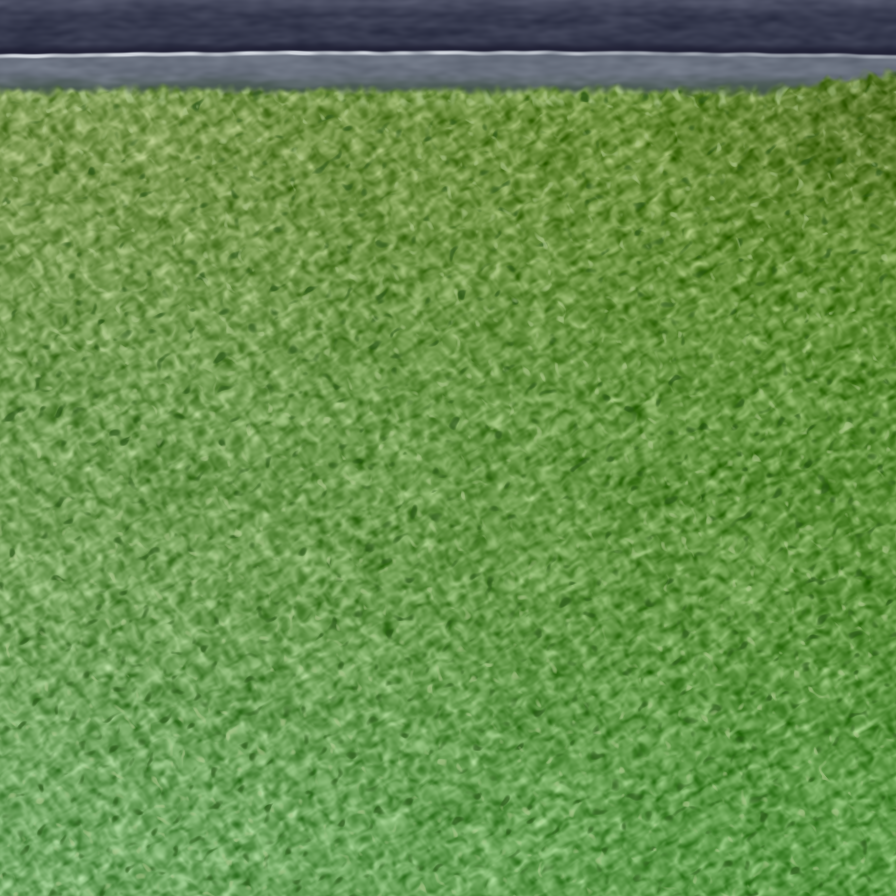
Reproduce this texture procedurally as a Shadertoy shader.

```glsl
// A lawn of short turf running up to a dark rail with a pale ledge.
// Turf is layered gradient noise in short leaning flecks, with scattered dark
// gaps and pale tips; the rail is a stack of soft horizontal bands.

const vec3 TURF_TOP     = vec3(0.445, 0.575, 0.260);
const vec3 TURF_MIDDLE  = vec3(0.415, 0.595, 0.285);
const vec3 TURF_BOTTOM  = vec3(0.405, 0.630, 0.335);
const vec3 TURF_CONTRAST = vec3(0.25, 0.21, 0.25);
const vec3 SHADE_COLOR  = vec3(0.16, 0.34, 0.09);
const vec3 TIP_COLOR    = vec3(0.68, 0.78, 0.55);
const vec3 RAIL_COLOR   = vec3(0.215, 0.230, 0.31);
const vec3 GROOVE_COLOR = vec3(0.10, 0.10, 0.18);
const vec3 LEDGE_COLOR  = vec3(0.415, 0.445, 0.500);
const vec3 BASE_COLOR   = vec3(0.27, 0.34, 0.30);
const vec3 GLINT_COLOR  = vec3(0.82, 0.84, 0.87);
const float TURF_EDGE  = 0.900;
const float RAIL_EDGE  = 0.9425;
const float RAIL_BOW   = 0.016;
const float BLADE_LEAN = 0.55;
const float BLADE_WARP = 0.0035;

// Integer hash giving a gradient in the square -1..1.
vec2 hashGradient(ivec2 cell) {
    uvec2 h = uvec2(cell + 4096) * uvec2(1597u, 3571u);
    uint n = (h.x ^ (h.y << 7)) * 40503u;
    n = (n ^ (n >> 15)) * 73244475u;
    n = (n ^ (n >> 16)) * 73244475u;
    n ^= n >> 16;
    return vec2(n & 65535u, n >> 16) / 32767.5 - 1.0;
}

float gradientNoise(vec2 p) {
    vec2 base = floor(p), f = p - base;
    ivec2 cell = ivec2(base);
    vec2 w = f * f * f * (f * (f * 6.0 - 15.0) + 10.0);
    float a = dot(hashGradient(cell), f);
    float b = dot(hashGradient(cell + ivec2(1, 0)), f - vec2(1, 0));
    float c = dot(hashGradient(cell + ivec2(0, 1)), f - vec2(0, 1));
    float d = dot(hashGradient(cell + ivec2(1, 1)), f - vec2(1, 1));
    return 1.4 * mix(mix(a, b, w.x), mix(c, d, w.x), w.y);
}

vec2 lean(vec2 p, float angle) {
    float c = cos(angle), s = sin(angle);
    return vec2(c * p.x + s * p.y, c * p.y - s * p.x);
}

vec3 turf(vec2 uv) {
    // Broad colour: yellower at the far end, cooler near, richer to the right
    vec3 color = mix(TURF_BOTTOM, TURF_MIDDLE, smoothstep(0.0, 0.5, uv.y));
    color = mix(color, TURF_TOP, smoothstep(0.45, 0.88, uv.y));
    color += mix(vec3(0.035, 0.025, 0.05), vec3(-0.04, -0.022, -0.055),
                 smoothstep(0.0, 1.0, uv.x));
    float farCorner = smoothstep(0.68, 1.0, uv.x) * smoothstep(0.68, 0.9, uv.y);
    color -= farCorner * vec3(0.055, 0.08, 0.04);

    // Blade spaces: one leaning up to the right, one crossing it
    vec2 curl = vec2(gradientNoise(uv * 60.0), gradientNoise(uv * 60.0 + 71.3));
    vec2 q = lean(uv + BLADE_WARP * curl, BLADE_LEAN);
    vec2 r = lean(uv + BLADE_WARP * curl, -0.9);

    // Tufts, blades and fibres; streaks take over toward the right
    float sweep   = smoothstep(0.1, 0.9, uv.x);
    float patches = gradientNoise(uv * vec2(9.0, 12.0) + 5.0);
    float tufts   = gradientNoise(q * vec2(30.0, 48.0) + 13.0);
    float clumps  = gradientNoise(r * vec2(66.0, 92.0) + 29.0);
    float streaks = gradientNoise(q * vec2(58.0, 112.0) + 41.0);
    float fibres  = gradientNoise(q * vec2(105.0, 180.0) + 57.0);
    float crossed = gradientNoise(r * vec2(110.0, 165.0) + 67.0);
    float tone = 0.2 * patches + 0.36 * tufts
               + mix(0.72, 0.4, sweep) * clumps + mix(0.5, 0.8, sweep) * streaks
               + 0.42 * fibres + 0.38 * crossed;
    color += tone * TURF_CONTRAST;

    // Dark gaps and pale tips
    float gaps = gradientNoise(q * vec2(64.0, 90.0) + 83.0);
    float tips = gradientNoise(r * vec2(82.0, 105.0) + 101.0);
    color = mix(color, SHADE_COLOR, 0.65 * smoothstep(0.32, 0.75, gaps - 0.2 * tone));
    color = mix(color, TIP_COLOR, 0.6 * smoothstep(0.34, 0.78, tips + 0.2 * tone));
    return color;
}

vec3 rail(vec2 uv, float soft) {
    float bow = uv.x - 0.5;
    float height = uv.y - RAIL_EDGE + RAIL_BOW * bow * bow
                 + 0.0012 * gradientNoise(vec2(uv.x * 30.0, 3.5));
    float scuff = gradientNoise(uv * vec2(14.0, 70.0))
                + 0.7 * gradientNoise(uv * vec2(55.0, 150.0));

    // Upright face, darkest in the groove above the ledge
    vec3 face = RAIL_COLOR + 0.055 * scuff;
    face += 0.08 * smoothstep(0.982, 1.0, uv.y);
    face = mix(face, GROOVE_COLOR, 0.75 * (1.0 - smoothstep(0.002, 0.013, height)));

    // Ledge, shaded toward its foot
    vec3 ledge = LEDGE_COLOR + 0.055 * scuff;
    ledge = mix(BASE_COLOR, ledge, smoothstep(0.896, 0.920, uv.y + 0.004 * scuff));
    vec3 color = mix(ledge, face, smoothstep(-soft, soft, height));

    // Uneven bright lip, fading to the right
    float lip = 1.0 - smoothstep(0.0003, 0.0022 + soft, abs(height + 0.0015));
    float wear = 0.85 + 0.6 * gradientNoise(vec2(uv.x * 38.0, 9.5));
    float strength = mix(0.95, 0.5, smoothstep(0.45, 0.85, uv.x)) * wear;
    return mix(color, GLINT_COLOR, clamp(lip * strength, 0.0, 1.0));
}

void mainImage(out vec4 fragColor, in vec2 fragCoord) {
    vec2 uv = fragCoord / iResolution.xy;
    float soft = max(0.0015, 1.0 / iResolution.y);

    // Ragged turf border, climbing the ledge at the right
    float climb = smoothstep(0.86, 0.98, uv.x);
    float ragged = gradientNoise(vec2(uv.x * 85.0, uv.y * 60.0))
                 + 0.6 * gradientNoise(vec2(uv.x * 24.0, 7.5));
    float border = TURF_EDGE + 0.020 * climb + mix(0.007, 0.014, climb) * ragged;
    float cover = 1.0 - smoothstep(-0.006, 0.004 + soft, uv.y - border);

    // Sunlit blade tips along the border
    vec3 grass = turf(uv);
    float fringe = 1.0 - smoothstep(0.003, 0.016, abs(uv.y - border + 0.007));
    float sparkle = smoothstep(0.05, 0.5, gradientNoise(uv * vec2(80.0, 65.0) + 19.0));
    grass = mix(grass, TIP_COLOR, 0.7 * fringe * sparkle * (1.0 - 0.5 * climb));

    fragColor = vec4(clamp(mix(rail(uv, soft), grass, cover), 0.0, 1.0), 1.0);
}
```
